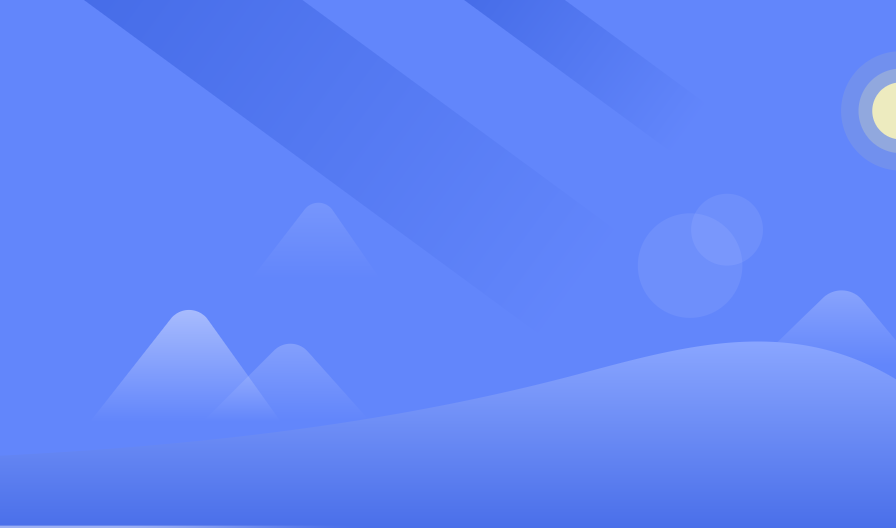
Reproduce this background procedurally as a Shadertoy shader.

```glsl
const vec3 SKY = vec3(0.385, 0.525, 0.985);
const vec3 BEAM_BLUE = vec3(0.275, 0.425, 0.910);
const vec3 HILL_TOP = vec3(0.540, 0.650, 1.000);
const vec3 HILL_FOOT = vec3(0.290, 0.435, 0.915);
const vec3 SUN_CORE = vec3(0.930, 0.920, 0.750);
const vec3 SUN_RING = vec3(0.570, 0.660, 0.870);
const vec3 SUN_HALO = vec3(0.445, 0.565, 0.935);
const vec3 WHITE = vec3(1.0);

const vec2 BEAM_DIR = vec2(0.806, -0.592);
const vec2 SUN_POS = vec2(1.706, 0.790);
const vec3 SUN_RADII = vec3(0.054, 0.080, 0.113);
const float BUBBLE_ALPHA = 0.075;
const vec2 HILL_CREST = vec2(1.4349, 0.3532);
const float HILL_BASE = 0.1369;
const float HILL_JOIN = 1.1038;
const float FOOT_LINE = 0.0045;

// Coverage of a shape from its signed distance, one pixel soft
float cover(float d) {
    return clamp(0.5 - d * iResolution.y, 0.0, 1.0);
}

float disc(vec2 p, vec2 centre, float radius) {
    return cover(length(p - centre) - radius);
}

// Slanted band that fades along its length
float beam(vec2 p, vec2 corner, float width, float reach) {
    vec2 q = p - corner;
    float across = dot(q, vec2(-BEAM_DIR.y, BEAM_DIR.x));
    float fade = clamp(1.0 - dot(q, BEAM_DIR) / reach, 0.0, 1.0);
    return cover(abs(across - 0.5 * width) - 0.5 * width) * fade;
}

// Round-topped peak with left and right slopes, fading out at its base
float peak(vec2 p, vec2 apex, float radius, vec2 slopes, float base) {
    vec2 q = p - apex + vec2(0.0, radius);
    vec2 normal = normalize(vec2(q.x < 0.0 ? slopes.x : slopes.y, 1.0));
    q.x = abs(q.x);
    bool onSide = dot(q, vec2(normal.y, -normal.x)) > 0.0;
    float d = (onSide ? dot(q, normal) : length(q)) - radius;
    return cover(d) * clamp((p.y - base) / (apex.y - base), 0.0, 1.0);
}

// Gentle rise joined smoothly to a rounded crest
float hillHeight(float x) {
    float u = x - HILL_CREST.x;
    float rise = HILL_BASE + x * (0.052 + x * (0.0489 + x * 0.02955));
    float crest = HILL_CREST.y - u * u * (0.822 + 0.841 * u);
    return x < HILL_JOIN ? rise : crest;
}

void mainImage(out vec4 fragColor, in vec2 fragCoord) {
    vec2 p = fragCoord / iResolution.y;
    vec3 col = SKY;

    // Beams
    col = mix(col, BEAM_BLUE, beam(p, vec2(0.159, 1.0), 0.245, 1.082));
    col = mix(col, BEAM_BLUE, beam(p, vec2(0.879, 1.0), 0.113, 0.490));

    // Sun, from halo to core
    col = mix(col, SUN_HALO, disc(p, SUN_POS, SUN_RADII.z));
    col = mix(col, SUN_RING, disc(p, SUN_POS, SUN_RADII.y));
    col = mix(col, SUN_CORE, disc(p, SUN_POS, SUN_RADII.x));

    // Bubbles
    col = mix(col, WHITE, BUBBLE_ALPHA * disc(p, vec2(1.307, 0.497), 0.099));
    col = mix(col, WHITE, BUBBLE_ALPHA * disc(p, vec2(1.377, 0.565), 0.068));

    // Peaks
    col = mix(col, WHITE, 0.13 * peak(p, vec2(0.603, 0.616), 0.033, vec2(1.30, 1.45), 0.473));
    col = mix(col, WHITE, 0.44 * peak(p, vec2(0.358, 0.413), 0.044, vec2(1.275, 1.40), 0.201));
    col = mix(col, WHITE, 0.21 * peak(p, vec2(0.550, 0.349), 0.044, vec2(1.00, 1.12), 0.205));
    col = mix(col, WHITE, 0.24 * peak(p, vec2(1.594, 0.450), 0.051, vec2(0.97, 1.20), 0.310));

    // Hill, lit from above
    vec3 hill = mix(HILL_FOOT, HILL_TOP, clamp(p.y / HILL_CREST.y, 0.0, 1.0));
    float top = hillHeight(p.x);
    float slope = (hillHeight(p.x + 0.001) - top) / 0.001;
    col = mix(col, hill, cover((p.y - top) / sqrt(1.0 + slope * slope)));

    // Pale sliver along the foot
    float taper = 1.0 - smoothstep(0.2, 0.7, p.x);
    col = mix(col, WHITE, 0.45 * taper * cover(p.y - FOOT_LINE));

    fragColor = vec4(col, 1.0);
}
```
